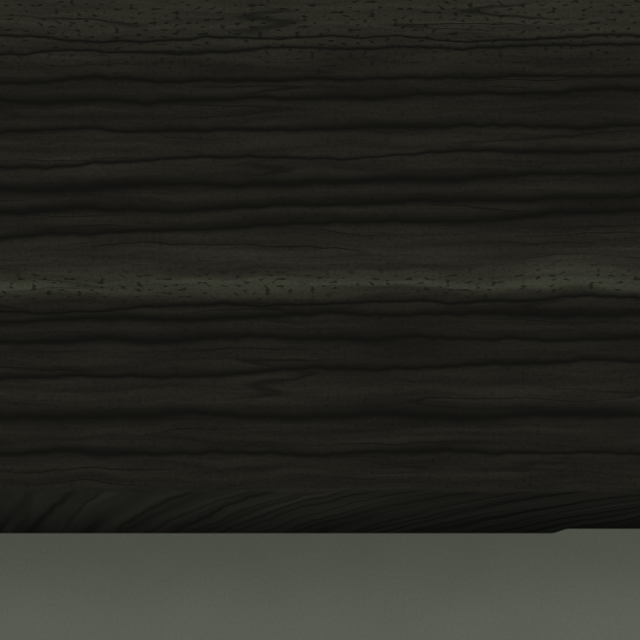
This texture is drawn by a WebGL 2 fragment shader. Its source:

```glsl
#version 300 es
precision highp float;
// Dark zebrano wood board with a diagonal-grained bevel above a plain grey-green strip.

#define STRIP_TOP 0.167
#define BEVEL_TOP 0.232
#define VEIN_WOBBLE 0.010
#define VEIN_DEPTH 0.62
#define FIBRE_AMOUNT 0.24
#define PORE_AMOUNT 0.34
#define WOOD_TINT vec3(1.04, 0.99, 0.84)
#define PALE_TINT vec3(0.99, 1.01, 0.83)
#define VEIN_COLOR vec3(0.066, 0.067, 0.060)
#define STRIP_LOW vec3(0.345, 0.362, 0.325)
#define STRIP_HIGH vec3(0.292, 0.308, 0.270)

uniform vec2 u_resolution;
out vec4 fragColor;

// Main veins: height at the left, height at the right, half width.
const int VEIN_COUNT = 15;
const vec3 VEINS[VEIN_COUNT] = vec3[](
  vec3(.938, .942, .003), vec3(.915, .930, .003), vec3(.874, .882, .004),
  vec3(.842, .856, .006), vec3(.792, .806, .005), vec3(.740, .769, .004),
  vec3(.703, .729, .008), vec3(.667, .694, .006), vec3(.630, .668, .006),
  vec3(.513, .536, .004), vec3(.499, .512, .006), vec3(.469, .475, .006),
  vec3(.406, .437, .005), vec3(.348, .350, .009), vec3(.290, .291, .005));

vec2 hashGradient(vec2 cell) {
  vec3 q = fract(cell.xyx * vec3(.1031, .1030, .0973));
  q += dot(q, q.yzx + 33.33);
  float angle = 6.2832 * fract((q.x + q.y) * q.z);
  return vec2(cos(angle), sin(angle));
}

float gradientNoise(vec2 p) {
  vec2 i = floor(p), f = fract(p);
  vec2 s = f * f * f * (f * (f * 6. - 15.) + 10.);
  vec2 e = vec2(1, 0);
  float a = dot(hashGradient(i), f);
  float b = dot(hashGradient(i + e), f - e);
  float c = dot(hashGradient(i + e.yx), f - e.yx);
  float d = dot(hashGradient(i + 1.), f - 1.);
  return mix(mix(a, b, s.x), mix(c, d, s.x), s.y);
}

float fbm(vec2 p) {
  float sum = 0., amp = 1.;
  for (int i = 0; i < 4; i++) {
    sum += amp * gradientNoise(p);
    p = p * 2.03 + 17.1;
    amp *= .5;
  }
  return sum;
}

float bump(float x, float center, float width) {
  float d = (x - center) / width;
  return exp(-d * d);
}

// Darkness of the long veins, each with its own wobble and swelling.
float veinMask(vec2 p) {
  float mask = 0.;
  for (int i = 0; i < VEIN_COUNT; i++) {
    vec3 vein = VEINS[i];
    float seed = float(i) * 7.37 + 3.5;
    float wobble = fbm(vec2(p.x * 5., seed)) + .25 * gradientNoise(vec2(p.x * 38., seed));
    float d = p.y - mix(vein.x, vein.y, p.x) - VEIN_WOBBLE * wobble;
    float width = vein.z * (1. + .9 * gradientNoise(vec2(p.x * 4., seed + 50.)));
    // Crisp lower side, softer upper side.
    width *= d > 0. ? 1.25 : .75;
    mask = max(mask, exp(-pow(abs(d) / width, 1.6)));
  }
  return mask;
}

vec3 boardColor(vec2 p) {
  vec2 warped = p + vec2(0, .012 * fbm(p * vec2(5, 12)));
  // Broad light and dark bands across the grain.
  float pale = bump(warped.y, mix(.552, .561, p.x), .018);
  float top = smoothstep(.87, .98, p.y);
  float tone = .117 + .045 * top + .080 * pale;
  tone += .028 * bump(p.y, .60, .035) + .022 * bump(p.y, .735, .020) * (1. - p.x);
  tone += .015 * bump(p.y, .775, .018) + .014 * bump(p.y, .384, .022);
  // Fibres and thin secondary veins.
  float fibre = fbm(warped * vec2(4, 75));
  tone *= 1. + FIBRE_AMOUNT * fibre;
  float ridge = abs(gradientNoise(warped * vec2(2.4, 42) + 8.));
  float thin = (1. - smoothstep(.0, .085, ridge)) * smoothstep(-.15, .3, gradientNoise(p * vec2(4, 20)));
  // Pores show most in the pale bands.
  float pore = smoothstep(.18, .45, gradientNoise(p * vec2(85, 180)));
  tone *= 1. - PORE_AMOUNT * pore * clamp(.25 + pale + top, 0., 1.);
  tone *= 1. + .12 * gradientNoise(p * vec2(190, 230));
  vec3 color = tone * mix(WOOD_TINT, PALE_TINT, clamp(pale + .5 * top, 0., 1.));
  float dark = max(veinMask(p), thin * VEIN_DEPTH * (1. - .6 * pale));
  return mix(color, VEIN_COLOR, clamp(dark, 0., 1.) * .92);
}

// The bevel grain leans from upright at the left to nearly flat at the right.
vec3 bevelColor(vec2 p) {
  float h = p.y - STRIP_TOP;
  float across = p.x - mix(.3, 5.5, p.x) * h + .012 * fbm(p * vec2(16, 30));
  float grain = fbm(vec2(across * 28., h * 6.));
  float streak = 1. - smoothstep(0., .16, abs(gradientNoise(vec2(across * 22., h * 4. + 9.))));
  float tone = .100 + .030 * grain - .026 * streak;
  tone *= mix(.78, 1.08, smoothstep(0., .05, h)) * mix(1.05, .85, smoothstep(.5, .85, p.x));
  return tone * vec3(.98, 1., .87);
}

vec3 stripColor(vec2 p) {
  vec3 color = mix(STRIP_LOW, STRIP_HIGH, smoothstep(0., STRIP_TOP, p.y));
  color += .010 * smoothstep(.5, 1., p.x);
  return color * (1. + .035 * gradientNoise(p * 210.) + .02 * fbm(p * 9.));
}

void main() {
  vec2 p = gl_FragCoord.xy / u_resolution;
  float soft = 1.2 / u_resolution.y;
  float bevelEdge = BEVEL_TOP + .003 * fbm(vec2(p.x * 7., 4.));
  vec3 color = mix(bevelColor(p), boardColor(p), smoothstep(-.004, .004, p.y - bevelEdge));
  // The strip steps up slightly near the right end.
  float edge = STRIP_TOP + .007 * smoothstep(.86, .89, p.x);
  color *= 1. - .3 * exp(-max(p.y - edge, 0.) / .005);
  color = mix(stripColor(p), color, smoothstep(-soft, soft, p.y - edge));
  fragColor = vec4(color, 1);
}
```
